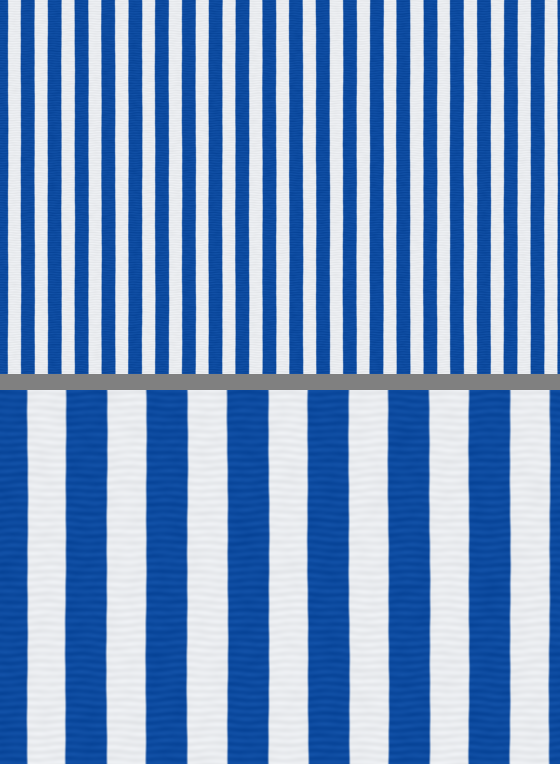
Top: the whole. Bottom: its middle third, enlarged.
This pattern is drawn by a WebGL 1 fragment shader. Its source:

```glsl
precision highp float;

// Vertical blue and white stripes on a finely ribbed woven cloth.
// Stripes come from a repeated distance function with slightly wavering edges;
// the weave is layered sines for the ribs plus cellular noise for the flecks.

uniform vec2 u_resolution;

// Lengths are fractions of the canvas width.
const float STRIPE_REPEATS = 20.88;
const float FIRST_CENTER = 0.0499;
const float BLUE_SHARE = 0.512;
const float EDGE_SOFTNESS = 0.0005;
const float EDGE_WAVER = 0.0004;
const float STRIPE_DRIFT = 0.0005;
const float RIB_COUNT = 225.0;       // ribs per canvas width, about 150 down
const vec2 FLECK_CELLS = vec2(75.0, 210.0);
const float RIB_DEPTH = 0.016;
const float FLECK_DEPTH = 0.022;
const vec3 BLUE = vec3(0.047, 0.289, 0.622);
const vec3 WHITE = vec3(0.912, 0.921, 0.934);
const float TAU = 6.28319;

float hash(vec2 p) {
  p = fract(p * vec2(0.1031, 0.1137));
  p += dot(p, p.yx + 33.33);
  return fract((p.x + p.y) * p.x * 7.31);
}

// Distance to the nearest scattered point.
float cellular(vec2 p) {
  vec2 cell = floor(p);
  float nearest = 2.0;
  for (int j = -1; j <= 1; j++) {
    for (int i = -1; i <= 1; i++) {
      vec2 c = cell + vec2(float(i), float(j));
      vec2 point = c + vec2(hash(c + 11.0), hash(c + 57.0));
      nearest = min(nearest, length(p - point));
    }
  }
  return nearest;
}

// Smooth wandering value in about -1..1.
float waver(float t, float seed) {
  return 0.5 * sin(t * 23.0 + seed * 41.0)
       + 0.3 * sin(t * 71.0 + seed * 97.0)
       + 0.2 * sin(t * 310.0 + seed * 59.0);
}

// Coverage of the blue stripes, 0 to 1.
float blueStripes(vec2 p, float pixel) {
  float period = 1.0 / STRIPE_REPEATS;
  float index = floor((p.x - FIRST_CENTER) / period + 0.5);
  float seed = hash(vec2(index + 20.0, 3.0));
  float x = p.x - FIRST_CENTER - index * period;
  x += STRIPE_DRIFT * (seed - 0.5 + 0.5 * sin(p.y * 6.0 + seed * TAU));
  float edgeSeed = seed + 0.37 * step(0.0, x);
  float d = 0.5 * BLUE_SHARE * period + EDGE_WAVER * waver(p.y, edgeSeed) - abs(x);
  float soft = EDGE_SOFTNESS + 0.6 * pixel;
  return smoothstep(-soft, soft, d);
}

// Light and dark of the horizontal ribs and broken threads.
float weave(vec2 p, float pixel) {
  float bend = 0.7 * sin(p.x * 83.0 + p.y * 19.0)
             + 0.5 * sin(p.x * 211.0 - p.y * 47.0);
  float rib = sin(p.y * RIB_COUNT * TAU + bend);
  float visible = 1.0 - smoothstep(0.4, 0.8, RIB_COUNT * pixel);
  float fleck = 0.5 - cellular(p * FLECK_CELLS);
  return RIB_DEPTH * rib * visible + FLECK_DEPTH * fleck;
}

void main() {
  vec2 p = gl_FragCoord.xy / u_resolution.x;
  float pixel = 1.0 / u_resolution.x;
  float blue = blueStripes(p, pixel);
  float shade = weave(p, pixel);

  // Dyed threads shift most in green and blue, white ones evenly.
  vec3 dyedShade = shade * vec3(0.9, 1.1, 1.3);
  vec3 color = mix(WHITE + shade, BLUE + dyedShade, blue);
  gl_FragColor = vec4(clamp(color, 0.0, 1.0), 1.0);
}
```
